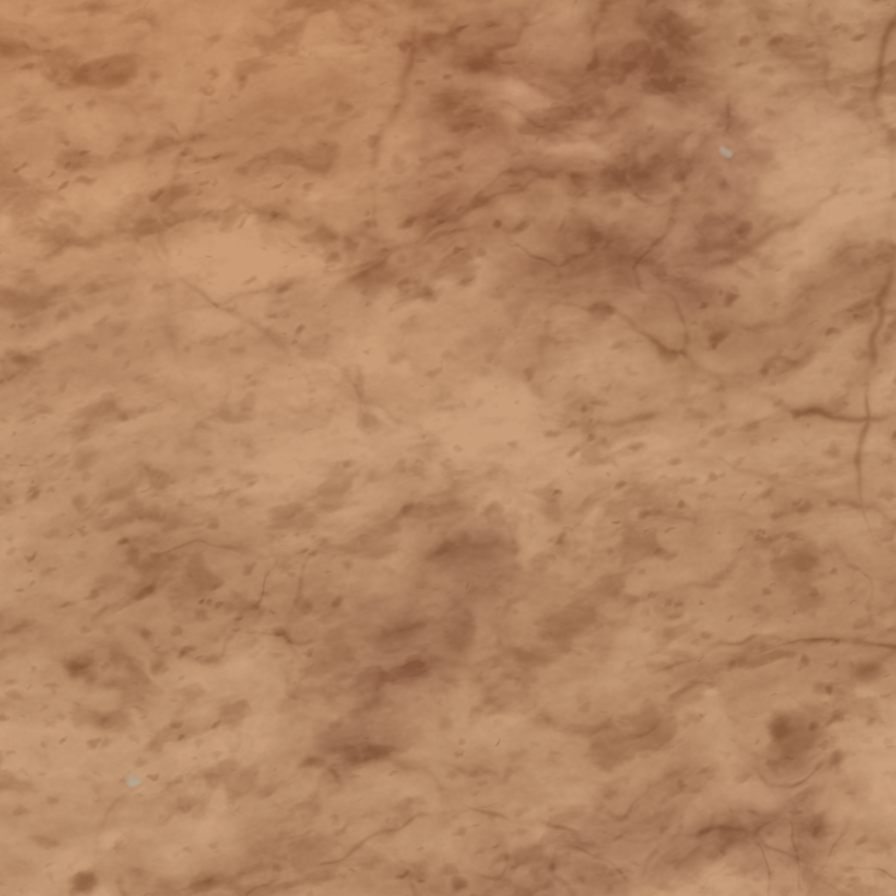
Give the GLSL for this texture, as a three.js fragment shader.

```glsl
// Weathered tan hide with soft mottling, brown stains, wandering creases and scattered flecks.
varying vec2 vUv;

const vec3 LIGHT_TAN = vec3(0.785, 0.617, 0.473);
const vec3 DARK_BROWN = vec3(0.535, 0.358, 0.238);
const vec3 WARM_SHIFT = vec3(0.012, -0.016, -0.028);
const vec3 MAUVE_SHIFT = vec3(-0.008, -0.014, 0.002);
const vec3 PALE_CHIP = vec3(0.70, 0.68, 0.62);
const float BASE_TONE = 0.145;
const float MOTTLE = 0.62;
const float STREAK = 0.50;
const float BLOTCH = 0.30;
const float FIBRE = 0.24;
const float STAIN_DEPTH = 0.40;
const float CREASE_DEPTH = 0.40;
const float FLECK_DEPTH = 0.46;
const float GRAIN = 0.05;
const float GRAIN_TILT = 0.2;
const int CREASE_COUNT = 22;

float hash(vec2 p) {
  vec3 q = fract(p.xyx * 0.1031);
  q += dot(q, q.yzx + 33.33);
  return fract((q.x + q.y) * q.z);
}

vec2 hash2(vec2 p) {
  return vec2(hash(p + 17.3), hash(p + 71.9));
}

float noise(vec2 p) {
  vec2 i = floor(p), f = fract(p);
  f = f * f * (3.0 - 2.0 * f);
  vec2 e = vec2(1.0, 0.0);
  return mix(mix(hash(i), hash(i + e.xy), f.x),
             mix(hash(i + e.yx), hash(i + e.xx), f.x), f.y);
}

mat2 rotation(float a) {
  return mat2(cos(a), -sin(a), sin(a), cos(a));
}

float fbm(vec2 p) {
  float sum = 0.0, gain = 0.5;
  for (int i = 0; i < 4; i++) {
    sum += gain * noise(p);
    p = p * 2.03 + 11.7;
    gain *= 0.5;
  }
  return sum / 0.94;
}

// Soft patch with a ragged border, stretched along one direction
float stain(vec2 p, vec2 centre, vec2 radius, float angle) {
  vec2 q = rotation(angle) * (p - centre) / radius;
  float ragged = 2.2 * (fbm(p * 12.0 + centre * 40.0) - 0.5);
  return 1.0 - smoothstep(0.2, 1.2, length(q) + ragged);
}

// Scattered soft ovals, a random share of the cells being filled
float flecks(vec2 p, float cells, float share, float radius) {
  vec2 g = p * cells + cells * 3.0;
  vec2 home = floor(g);
  vec2 rough = vec2(noise(g * 4.0), noise(g * 4.0 + 31.0)) - 0.5;
  float mark = 0.0;
  for (int y = -1; y <= 1; y++) {
    for (int x = -1; x <= 1; x++) {
      vec2 id = home + vec2(float(x), float(y));
      vec2 rnd = hash2(id);
      vec2 q = rotation(GRAIN_TILT + 1.1 * (rnd.x - 0.5)) * (g - id - 0.15 - 0.7 * rnd + 0.22 * rough);
      q.y *= mix(1.1, 2.3, rnd.y);
      float size = radius * mix(0.5, 1.2, hash(id + 5.1));
      float spot = 1.0 - smoothstep(0.2, 1.25, length(q) / size);
      mark = max(mark, spot * step(hash(id + 9.4), share) * mix(0.4, 1.0, rnd.x));
    }
  }
  return mark;
}

// Thin bent lines that waver, break up and taper
float creases(vec2 p) {
  vec2 waver = vec2(noise(p * 11.0), noise(p * 45.0)) - 0.5;
  float broken = smoothstep(0.25, 0.65, noise(p * 24.0 + 4.0));
  float mark = 0.0;
  for (int i = 0; i < CREASE_COUNT; i++) {
    vec2 seed = vec2(float(i) * 3.7, 8.2);
    vec2 rnd = hash2(seed), form = hash2(seed + 40.0);
    float upright = step(0.78, form.y) * 1.4;
    vec2 q = rotation(mix(-0.6, 0.5, form.x) + upright) * (p - rnd);
    q.y += (form.y - 0.5) * 2.5 * q.x * q.x + dot(waver, vec2(0.035, 0.012));
    float reach = mix(0.08, 0.30, hash(seed + 3.0));
    float taper = 1.0 - smoothstep(0.3, 1.0, abs(q.x) / reach);
    float width = mix(0.002, 0.0045, rnd.y) * (0.5 + taper);
    float line = exp(-q.y * q.y / (width * width)) + 0.3 * exp(-abs(q.y) / (4.0 * width));
    mark = max(mark, line * taper * mix(0.3, 0.9, rnd.x) * mix(0.25, 1.0, broken));
  }
  return mark;
}

void main() {
  vec2 p = vUv;
  vec2 along = rotation(GRAIN_TILT) * p;
  vec2 warp = vec2(fbm(p * 6.0), fbm(p * 6.0 + 23.0)) - 0.5;

  // Broad mottling, slanted streaks, smudged blotches and fine fibres
  float mottle = fbm(p * vec2(4.0, 6.0) + warp * 1.5);
  float streak = fbm(along * vec2(11.0, 26.0) + warp * 3.0);
  float blotch = smoothstep(0.52, 0.78, fbm(along * vec2(20.0, 34.0) + warp * 2.0 + 60.0));
  float fibre = fbm(along * vec2(38.0, 76.0) + 8.0);
  float upper = smoothstep(0.35, 1.0, p.y);
  float tone = BASE_TONE + MOTTLE * (mottle - 0.5) + STREAK * (streak - 0.5);
  tone += BLOTCH * blotch + FIBRE * (fibre - 0.5) + 0.10 * upper;

  // Stained areas crossed by dark threads
  float stains = stain(p, vec2(0.68, 0.84), vec2(0.23, 0.19), 0.3);
  stains = max(stains, stain(p, vec2(0.46, 0.30), vec2(0.15, 0.06), 0.95));
  stains = max(stains, 0.8 * stain(p, vec2(0.76, 0.07), vec2(0.28, 0.09), 0.3));
  float ridge = abs(noise(p * vec2(13.0, 17.0) + warp * 4.0) - 0.5);
  float threads = (1.0 - smoothstep(0.0, 0.12, ridge)) * smoothstep(0.5, 0.75, mottle + 0.4 * stains);
  tone += STAIN_DEPTH * stains * mix(0.2, 1.4, streak) + 0.18 * threads * fibre * 1.6;

  // Creases and three sizes of fleck
  tone += CREASE_DEPTH * creases(p);
  float clustered = mix(0.5, 1.0, smoothstep(0.35, 0.6, fbm(p * 6.0 + 50.0)));
  float spots = flecks(p, 17.0, 0.34, 0.27);
  spots = max(spots, 0.85 * flecks(p + 0.37, 29.0, 0.36, 0.32));
  spots = max(spots, 0.50 * flecks(p + 0.71, 48.0, 0.32, 0.36));
  tone += FLECK_DEPTH * spots * clustered;
  tone += GRAIN * (noise(p * 150.0) + noise(p * 260.0) - 1.0);

  // Colour, warmer toward the upper left, with rare pale chips
  vec3 colour = mix(LIGHT_TAN, DARK_BROWN, clamp(tone, -0.02, 1.0));
  colour += WARM_SHIFT * upper * (1.0 - smoothstep(0.3, 1.0, p.x));
  colour += MAUVE_SHIFT * stains;
  colour = mix(colour, PALE_CHIP, 0.8 * flecks(p + 1.3, 24.0, 0.008, 0.3));
  gl_FragColor = vec4(colour, 1.0);
}
```
